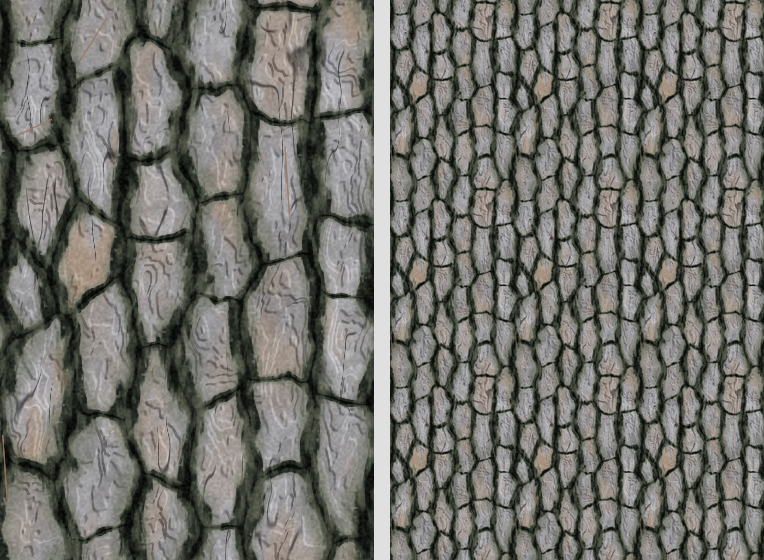
Left: one tile. Right: repeated 3 by 3.
This texture is drawn by a WebGL 2 fragment shader. Its source:

```glsl
#version 300 es
precision highp float;
// Pine bark: flaky grey plates parted by mossy, dark furrows, tiling both ways.

uniform vec2 u_resolution;
out vec4 fragColor;

const vec2 PLATES = vec2(6.0, 5.0); // even column count keeps the stagger seamless

float hash(vec2 p) {
    vec3 q = fract(p.xyx * 0.1031);
    q += dot(q, q.yzx + 33.33);
    return fract((q.x + q.y) * q.z);
}

// Value noise wrapping over the unit square
float noise(vec2 uv, vec2 freq, float seed) {
    vec2 p = uv * freq, i = floor(p), f = p - i;
    f = f * f * (3.0 - 2.0 * f);
    vec2 a = mod(i, freq) + seed * 17.0, b = mod(i + 1.0, freq) + seed * 17.0;
    return mix(mix(hash(a), hash(vec2(b.x, a.y)), f.x),
               mix(hash(vec2(a.x, b.y)), hash(b), f.x), f.y);
}

float fbm(vec2 uv, vec2 freq, float seed) {
    float sum = 0.0, amp = 0.533;
    for (int o = 0; o < 4; o++) {
        sum += amp * noise(uv, freq, seed + float(o));
        freq *= 2.0;
        amp *= 0.5;
    }
    return sum;
}

vec2 warp(vec2 uv, vec2 freq, float seed) {
    return vec2(noise(uv, freq, seed), noise(uv, freq, seed + 5.0)) - 0.5;
}

vec2 plateCentre(vec2 cell) {
    vec2 id = mod(cell, PLATES);
    vec2 jitter = vec2(hash(id + 3.0), hash(id + 41.0)) - 0.5;
    return cell + 0.5 + jitter * vec2(0.5, 0.55) + vec2(0.0, 0.5 * mod(id.x, 2.0) - 0.25);
}

// x: distance to the furrow line in furrow half-widths, y: random value of the plate
vec2 plates(vec2 uv, float aspect) {
    vec2 p = uv * PLATES, base = floor(p), size = vec2(aspect, 1.0) / PLATES;
    vec2 own = base, toOwn = vec2(9.0);
    for (int k = 0; k < 25; k++) {
        vec2 cell = base + vec2(k % 5 - 2, k / 5 - 2);
        vec2 r = plateCentre(cell) - p;
        if (dot(r, r) < dot(toOwn, toOwn)) { toOwn = r; own = cell; }
    }
    float edge = 4.0;
    for (int k = 0; k < 25; k++) {
        vec2 cell = own + vec2(k % 5 - 2, k / 5 - 2);
        if (k == 12) continue;
        vec2 r = plateCentre(cell) - p, n = normalize(r - toOwn), g = n / size;
        float upright = abs(g.x) / length(g);
        float width = mix(0.008, 0.022, upright * upright);
        width *= mix(0.6, 1.35, hash(mod(own, PLATES) + mod(cell, PLATES) + 70.0));
        float d = dot(0.5 * (toOwn + r), n) / length(g) / width;
        float h = max(0.4 - abs(edge - d), 0.0);
        edge = min(edge, d) - h * h * 0.625;
    }
    return vec2(edge, hash(mod(own, PLATES) + 90.0));
}

// Stepped height of the overlapping bark scales
float scales(vec2 uv) {
    uv += 0.035 * warp(uv, vec2(20.0, 16.0), 20.0);
    float level = 9.0 * fbm(uv, vec2(13.0, 10.0), 30.0);
    return floor(level) + smoothstep(0.72, 1.0, fract(level));
}

void main() {
    vec2 uv = gl_FragCoord.xy / u_resolution;
    float aspect = u_resolution.x / u_resolution.y;
    vec2 bent = uv + 0.045 * warp(uv, vec2(6.0, 7.0), 1.0)
                   + 0.016 * warp(uv, vec2(26.0, 24.0), 2.0);
    vec2 plate = plates(bent, aspect);
    float grain = noise(uv, vec2(170.0, 256.0), 7.0) - 0.5;
    float patches = fbm(uv, vec2(9.0, 7.0), 50.0);

    // Plate surface: scale tones, lit and shaded rims, warm bare patches
    float height = scales(uv);
    vec2 toLight = vec2(0.0028, 0.0018);
    float slope = scales(uv - toLight) - scales(uv + toLight);
    float tone = 0.58 + 0.7 * (patches - 0.5) + 0.5 * (abs(fract(height * 0.37) - 0.5) - 0.25);
    tone += 0.3 * (fbm(uv, vec2(45.0, 36.0), 60.0) - 0.5);
    vec3 bark = mix(vec3(0.46, 0.45, 0.45), vec3(0.72, 0.72, 0.74), clamp(tone, 0.0, 1.0));
    float warm = smoothstep(0.42, 0.68, fbm(uv, vec2(8.0, 6.0), 80.0)) * (0.25 + 0.6 * plate.y * plate.y);
    bark = mix(bark, vec3(0.66, 0.56, 0.47), warm);
    bark += 0.10 * clamp(slope, 0.0, 1.0) - 0.20 * clamp(-slope, 0.0, 1.0);
    float split = abs(noise(bent, vec2(30.0, 9.0), 65.0) - 0.5);
    bark *= 1.0 - 0.5 * (1.0 - smoothstep(0.0, 0.05, split)) * smoothstep(0.52, 0.6, patches);

    // Furrow: fibrous moss, pale lichen specks, dark core
    float fibre = fbm(bent, vec2(54.0, 30.0), 100.0);
    float depth = plate.x + 0.9 * (fibre - 0.5);
    vec3 moss = mix(vec3(0.12, 0.14, 0.115), vec3(0.43, 0.45, 0.38),
                    smoothstep(0.25, 0.8, fibre) * (0.55 + 0.45 * smoothstep(0.1, 0.9, plate.x)));
    moss += 0.22 * smoothstep(0.72, 0.95, noise(uv, vec2(100.0, 130.0), 110.0)) * smoothstep(0.4, 0.9, plate.x);
    moss *= 1.0 - 0.6 * (1.0 - smoothstep(0.02, 0.32, depth));

    // Moss creeping onto the plate rims
    float rim = 1.0 - smoothstep(0.9, 1.9, depth + 1.2 * (patches - 0.5));
    bark = mix(bark, vec3(0.43, 0.45, 0.39), 0.6 * rim);
    vec3 color = mix(moss, bark, smoothstep(0.72, 1.02, depth));
    color += 0.09 * grain;

    // Fallen needles
    for (int k = 0; k < 4; k++) {
        vec2 id = vec2(k, 130), c = vec2(hash(id), hash(id + 9.0));
        float angle = 0.3 + 1.5 * hash(id + 20.0), reach = 0.03 + 0.05 * hash(id + 31.0);
        vec2 r = (fract(uv - c + 0.5) - 0.5) * vec2(aspect, 1.0), dir = vec2(cos(angle), sin(angle));
        float d = length(r - dir * clamp(dot(r, dir), -reach, reach));
        color = mix(color, vec3(0.60, 0.47, 0.37), 0.85 * (1.0 - smoothstep(0.0006, 0.0021, d)));
    }
    fragColor = vec4(clamp(color, 0.0, 1.0), 1.0);
}
```
